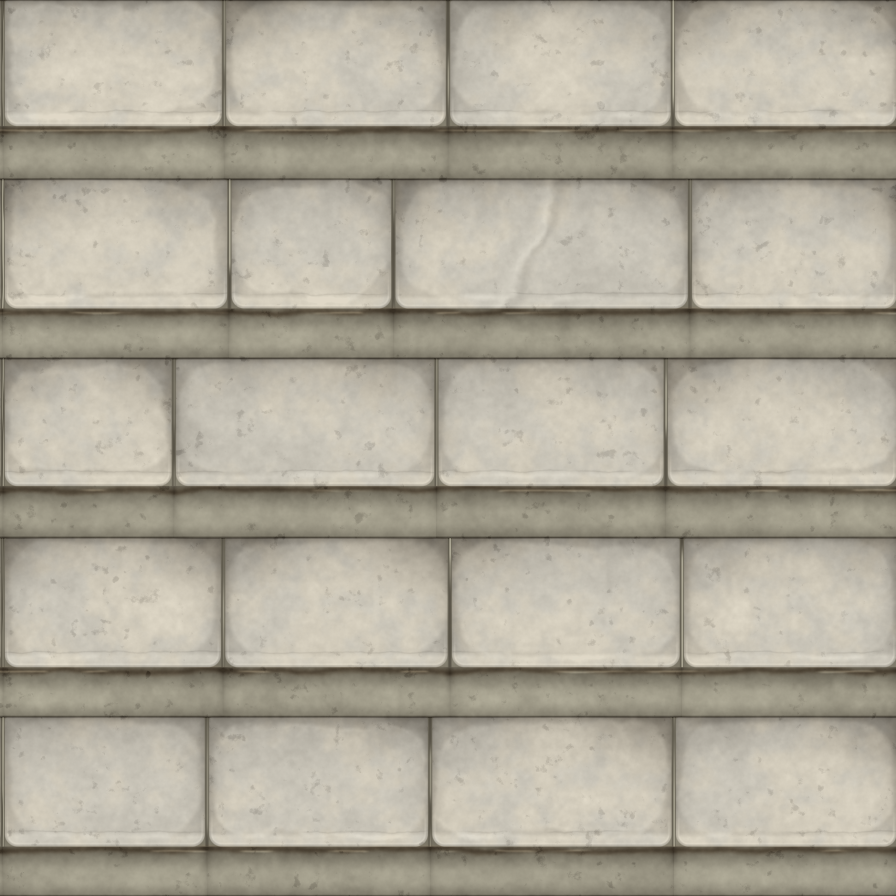
Give the GLSL for this texture, as a Shadertoy shader.

```glsl
const float ROWS = 5.0;
const float EDGE = 0.003;          // joint at the wrapping side
const float LIP = 0.70;            // share of a row taken by the stone face
const float LIP_VARIATION = 0.025;
const float GAP = 0.0024;          // half width of a joint
const float CORNER = 0.014;        // rounding of the lower corners
const float CREASE_WIDTH = 0.31;   // stones wider than this are creased
const vec3 SHADOW = vec3(0.265, 0.245, 0.215);
const vec3 STONE = vec3(0.815, 0.797, 0.748);
const vec3 OLIVE = vec3(0.995, 0.995, 0.945);
const vec3 WARM = vec3(1.008, 0.996, 0.975);
const vec3 RUST = vec3(1.03, 0.97, 0.91);
// Inner joints of each course, from the top down
const vec3 JOINTS[5] = vec3[5](
    vec3(0.250, 0.500, 0.751), vec3(0.256, 0.439, 0.770),
    vec3(0.194, 0.487, 0.743), vec3(0.249, 0.502, 0.761),
    vec3(0.231, 0.480, 0.752));

float hash(vec2 p) {
    vec3 q = fract(p.xyx * 0.1031);
    q += dot(q, q.yzx + 33.33);
    return fract((q.x + q.y) * q.z);
}

float noise(vec2 p) {
    vec2 i = floor(p), f = fract(p);
    f = f * f * (3.0 - 2.0 * f);
    return mix(mix(hash(i), hash(i + vec2(1, 0)), f.x),
               mix(hash(i + vec2(0, 1)), hash(i + vec2(1, 1)), f.x), f.y);
}

float fbm(vec2 p) {
    float sum = 0.0, amp = 0.5;
    for (int i = 0; i < 5; i++) {
        sum += amp * noise(p);
        p = mat2(1.6, 1.2, -1.2, 1.6) * p + 17.3;
        amp *= 0.5;
    }
    return sum;
}

float roundedBox(vec2 p, vec2 halfSize, float r) {
    vec2 q = abs(p) - halfSize + r;
    return length(max(q, 0.0)) + min(max(q.x, q.y), 0.0) - r;
}

// Soft line of the given half width around d = 0
float line(float d, float w, float px) {
    return 1.0 - smoothstep(w - px, w + px, abs(d));
}

void mainImage(out vec4 fragColor, in vec2 fragCoord) {
    vec2 uv = fragCoord / iResolution.xy;
    uv.y = 1.0 - uv.y;
    float px = 0.8 / min(iResolution.x, iResolution.y);

    // Course and the stone within it
    float row = min(floor(uv.y * ROWS), ROWS - 1.0);
    float y = uv.y - row / ROWS;
    float x = fract(uv.x - EDGE) + EDGE;
    float left = EDGE, right = 1.0 + EDGE;
    vec3 joints = JOINTS[int(row)];
    for (int i = 0; i < 3; i++) {
        if (x > joints[i]) left = joints[i];
        else right = min(right, joints[i]);
    }
    float seed = hash(vec2(floor(left * 97.0), row) + 3.7);
    float lip = (LIP + LIP_VARIATION * hash(vec2(row, 8.0))) / ROWS;
    vec2 halfSize = 0.5 * vec2(right - left, lip);
    vec2 p = vec2(x - left, y) - halfSize;

    // Shared grain, stains and small pits
    float cloud = fbm(uv * 11.0 + seed * 40.0) - 0.48;
    float mottle = fbm(uv * 46.0) - 0.48;
    float grain = fbm(uv * 150.0 + 31.0) - 0.48;
    float pits = smoothstep(0.66, 0.82, fbm(uv * 85.0 + 7.0));
    float texture0 = 0.15 * mottle + 0.12 * grain - 0.16 * pits;

    // Stone face, shaded toward its edges
    float d = roundedBox(p, halfSize - vec2(GAP, 0.0), p.y > 0.0 ? CORNER : 0.004);
    float inside = max(-d, 0.0);
    float low = smoothstep(0.3, 0.95, p.y / halfSize.y);
    float face = 0.98 + 0.16 * cloud + texture0;
    face -= mix(0.23, 0.12, low) * exp(-inside / 0.011);
    float topSoot = smoothstep(0.08, 0.0, y);
    float sideSoot = smoothstep(0.1, 0.9, abs(p.x) / halfSize.x);
    face -= topSoot * (0.09 + 0.27 * sideSoot * smoothstep(-0.25, 0.2, cloud));

    // Raised centre with a flaked outline
    float wear = mix(0.016, 0.045, seed * seed);
    float flake = roundedBox(p + vec2(0.0, 0.004), halfSize - vec2(0.009, 0.011), 0.042);
    flake += wear * (fbm(uv * 17.0 + seed * 9.0) - 0.5);
    face -= 0.09 * smoothstep(-0.002, 0.005, flake);
    face += 0.03 * exp(-abs(flake + 0.003) / 0.003) * seed;

    // Diagonal crease across the widest stones
    float crease = p.x + 0.42 * p.y + 0.01 + 0.035 * (fbm(uv * 20.0) - 0.5);
    float creased = step(CREASE_WIDTH, right - left);
    face -= creased * 0.16 * (crease / 0.007) * exp(-crease * crease / 0.00008);

    // Pale bevel along the bottom
    float rise = lip - y;
    float bevel = smoothstep(0.017, 0.010, rise + 0.006 * mottle);
    face += 0.17 * bevel * smoothstep(0.0, 0.005, inside);
    float score = line(rise - 0.0165 + 0.006 * mottle, 0.0007, 0.0012);
    face -= 0.09 * score * smoothstep(0.3, 0.6, noise(vec2(uv.x * 22.0, row + 4.0)));
    face += 0.14 * low * line(inside - 0.003, 0.0008, 0.0014);

    // Ledge below, shadowed by the lip
    float t = clamp((y - lip) / (1.0 / ROWS - lip), 0.0, 1.0);
    float ledge = mix(0.33, 0.68, smoothstep(0.05, 0.55, t));
    ledge -= 0.17 * smoothstep(0.68, 1.0, t);
    ledge += 0.16 * cloud + texture0;

    // Ragged lip: a brown undercut crossed by pale chips
    float ragged = fbm(vec2(uv.x * 26.0, row * 7.0 + uv.y * 40.0)) - 0.48;
    float drop = y - lip - 0.004 - 0.008 * ragged;
    float undercut = exp(-drop * drop / 0.000014);
    float chips = smoothstep(0.5, 0.75, noise(vec2(uv.x * 28.0, row * 7.0 + 2.0)));
    ledge -= 0.27 * undercut;
    ledge += 0.32 * chips * line(drop - 0.001 + 0.010 * ragged, 0.0010, 0.0016);

    // Join face and ledge, then cut the joints
    float onFace = 1.0 - smoothstep(-px, px, d);
    float above = 1.0 - smoothstep(-px, px, y - lip);
    float tone = mix(mix(ledge, 0.42 + 0.3 * mottle, above), face, onFace);
    float jointDist = min(x - left, right - x);
    float jointX = x - left < right - x ? left : right;
    float glint = 0.3 + 0.7 * hash(vec2(floor(fract(jointX) * 211.0), row + 5.0));
    glint *= smoothstep(0.15, 0.6, noise(vec2(jointX * 50.0, uv.y * 22.0)));
    float cut = line(jointDist, GAP * 0.75, 0.0014) * above;
    tone = mix(tone, 0.10, 0.85 * cut);
    tone += 0.75 * glint * above * line(x - jointX - 0.0004, 0.0009, 0.0009);
    tone -= 0.22 * (1.0 - above) * (1.0 - 0.6 * t) * exp(-jointDist / 0.005);

    // Dark seam between courses
    float seam = min(y, 1.0 / ROWS - y);
    tone -= 0.36 * line(seam, 0.0010, 0.0012) + 0.09 * exp(-seam / 0.006);

    vec3 color = mix(SHADOW, STONE, clamp(tone, -0.1, 1.1));
    vec3 faceTint = mix(vec3(1.0), WARM, smoothstep(-0.2, 0.25, cloud + mottle));
    color *= mix(OLIVE, faceTint, onFace);
    color *= mix(vec3(1.0), RUST, undercut * (1.0 - onFace));
    fragColor = vec4(clamp(color, 0.0, 1.0), 1.0);
}
```
